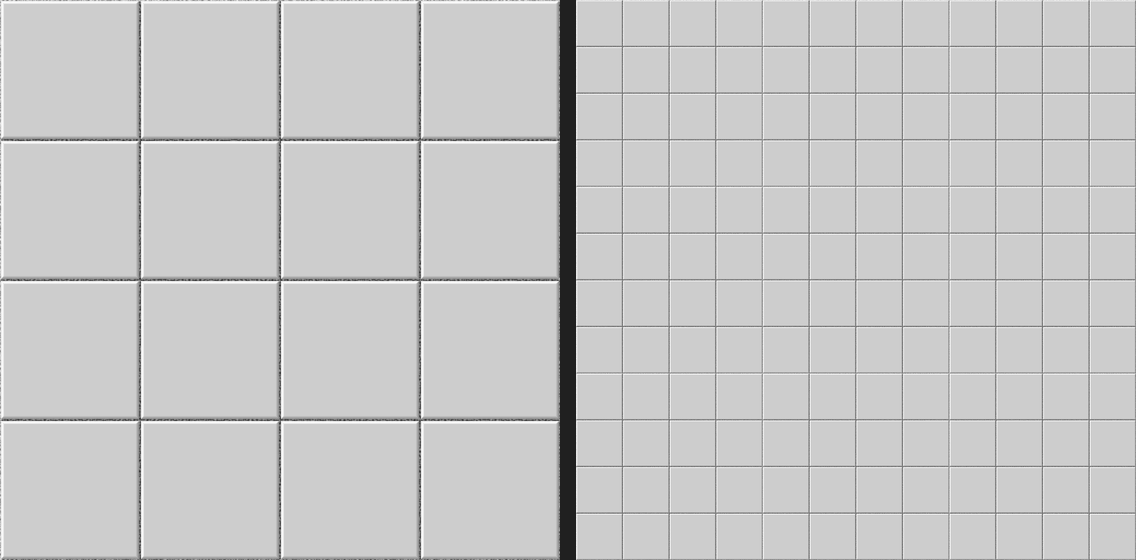
Left: one tile. Right: repeated 3 by 3.
A three.js fragment shader for this pattern:

```glsl
// Four by four pale grey bevelled square tiles with dark grainy grout.
varying vec2 vUv;

const float TILES = 4.0;
const float GRAIN_CELLS = 256.0;

// Lengths in units of one tile
const float GROUT_HALF = 0.0085;
const float BEVEL = 0.017;
const float SOFT = 0.004;

const vec3 FACE = vec3(0.803);
const vec3 HIGHLIGHT = vec3(0.985);
const vec3 SHADE_INNER = vec3(0.70);
const vec3 SHADE_OUTER = vec3(0.59);
const vec3 GROUT = vec3(0.41);
const vec3 GROUT_LIT = vec3(0.80);

// Random unit gradient on a lattice that wraps after period cells
vec2 gradientAt(vec2 cell, float period) {
  vec3 h = fract(mod(cell, period).xyx * vec3(0.1031, 0.1030, 0.0973));
  h += dot(h, h.yzx + 33.33);
  float angle = 6.28318 * fract((h.x + h.y) * h.z);
  return vec2(cos(angle), sin(angle));
}

float gradientNoise(vec2 p, float period) {
  vec2 i = floor(p);
  vec2 f = p - i;
  vec2 u = f * f * f * (f * (f * 6.0 - 15.0) + 10.0);
  vec2 e = vec2(1.0, 0.0);
  float a = dot(gradientAt(i, period), f);
  float b = dot(gradientAt(i + e.xy, period), f - e.xy);
  float c = dot(gradientAt(i + e.yx, period), f - e.yx);
  float d = dot(gradientAt(i + e.xx, period), f - e.xx);
  return mix(mix(a, b, u.x), mix(c, d, u.x), u.y);
}

// Light falling across the joint that runs along the canvas border
float borderLight(float position, float side) {
  float joint = floor(position + 0.5);
  float offset = position - joint;
  float onBorder = 1.0 - step(0.5, mod(joint, TILES));
  float inside = 1.0 - smoothstep(GROUT_HALF, GROUT_HALF + SOFT, abs(offset));
  return onBorder * inside * smoothstep(-GROUT_HALF, GROUT_HALF, offset * side);
}

vec3 groutColor(vec2 uv, vec2 p) {
  float grain = gradientNoise(uv * GRAIN_CELLS, GRAIN_CELLS);
  float light = max(borderLight(p.x, 1.0), borderLight(p.y, -1.0));
  return mix(GROUT, GROUT_LIT, light) + 0.4 * grain;
}

// Bevels are lit on the left and top, shaded on the right and bottom
vec3 tileColor(float litEdge, float shadeEdge) {
  float depth = (min(litEdge, shadeEdge) - GROUT_HALF) / BEVEL;
  vec3 shade = mix(SHADE_OUTER, SHADE_INNER, clamp(depth, 0.0, 1.0));
  float lit = smoothstep(-SOFT, SOFT, shadeEdge - litEdge);
  float face = smoothstep(1.0 - SOFT / BEVEL, 1.0 + SOFT / BEVEL, depth);
  return mix(mix(shade, HIGHLIGHT, lit), FACE, face);
}

void main() {
  vec2 p = vUv * TILES;
  vec2 q = fract(p);
  float litEdge = min(q.x, 1.0 - q.y);
  float shadeEdge = min(1.0 - q.x, q.y);
  float edge = min(litEdge, shadeEdge);

  // Tile laid over grout
  float cover = smoothstep(GROUT_HALF - SOFT, GROUT_HALF + SOFT, edge);
  vec3 color = mix(groutColor(vUv, p), tileColor(litEdge, shadeEdge), cover);
  gl_FragColor = vec4(clamp(color, 0.0, 1.0), 1.0);
}
```
